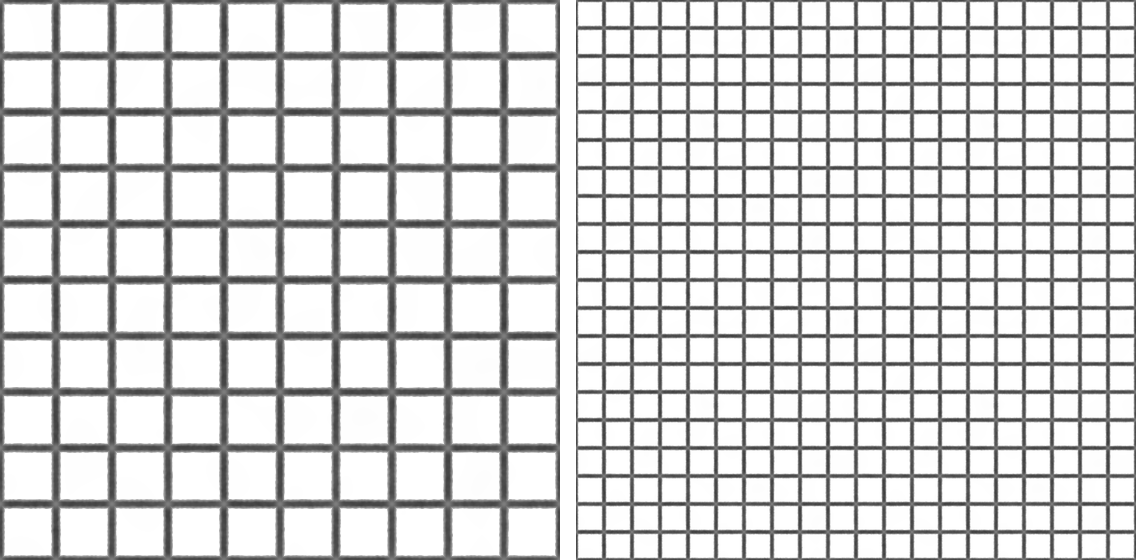
Left, the tile; right, the same tile 2 across and 2 down.
Reproduce this pattern procedurally as a Shadertoy shader.

```glsl
// White square tiles parted by soft charcoal joints, in a grid that wraps.
// The distance to the nearest joint sets the shade; crossings fade to grey,
// and wrapping gradient noise roughens the edges and mottles the joints.

#define CELLS        10.0   // repeats across and down
#define JOINT_INNER  0.066  // half width of the joint where white begins, in cells
#define JOINT_OUTER  0.093  // half width of the joint where white is full
#define CORE_SHADE   0.29   // middle of a joint
#define RIM_SHADE    0.58   // worn rim of a joint
#define CROSS_SHADE  0.49   // centre of a crossing
#define CROSS_RADIUS 0.085  // reach of the pale crossing, in cells
#define EDGE_WOBBLE  0.009  // roughness of the tile edge, in cells
#define MOTTLE       0.05   // uneven tone along the joints
#define SEGMENT_VARY 0.05   // tone change from one joint segment to the next

float hash(vec2 p) {
    vec3 q = fract(p.xyx * vec3(0.1031, 0.1030, 0.0973));
    q += dot(q, q.yzx + 33.33);
    return fract((q.x + q.y) * q.z);
}

// Dot product of a lattice point's random gradient with the offset from it
float gradientAt(vec2 lattice, vec2 offset, vec2 period) {
    float angle = 6.28318 * hash(mod(lattice, period) + 7.0);
    return dot(vec2(cos(angle), sin(angle)), offset);
}

// Gradient noise over the unit square that repeats at its borders
float wrappedNoise(vec2 uv, vec2 period) {
    vec2 p = uv * period;
    vec2 i = floor(p), f = p - i;
    vec2 w = f * f * f * (f * (f * 6.0 - 15.0) + 10.0);
    vec2 e = vec2(0.0, 1.0);
    float low  = mix(gradientAt(i, f, period),
                     gradientAt(i + e.yx, f - e.yx, period), w.x);
    float high = mix(gradientAt(i + e, f - e, period),
                     gradientAt(i + e.yy, f - e.yy, period), w.x);
    return mix(low, high, w.y);
}

void mainImage(out vec4 fragColor, in vec2 fragCoord) {
    vec2 uv = fragCoord / iResolution.xy;
    vec2 p = uv * CELLS;
    float pixel = CELLS / min(iResolution.x, iResolution.y);

    // Distance to the nearest vertical and horizontal joint
    vec2 nearest = floor(p + 0.5);
    vec2 toJoint = abs(p - nearest);
    bool vertical = toJoint.x < toJoint.y;
    float d = min(toJoint.x, toJoint.y);

    // Rough tile edge
    float rough = wrappedNoise(uv, vec2(CELLS * 18.0))
                + 0.6 * wrappedNoise(uv, vec2(CELLS * 7.0));
    float edge = d + EDGE_WOBBLE * rough;

    // Pale crossings
    float r = length(toJoint) / CROSS_RADIUS;
    float crossing = exp(-r * r);

    // Uneven tone along and between joint segments
    vec2 segment = vertical ? vec2(nearest.x, floor(p.y)) : vec2(floor(p.x), nearest.y);
    float pick = hash(mod(segment, CELLS) + (vertical ? 31.0 : 67.0));
    float tone = MOTTLE * (wrappedNoise(uv, vec2(CELLS * 3.0))
                         + 0.7 * wrappedNoise(uv, vec2(CELLS * 12.0)))
               + SEGMENT_VARY * (pick - 0.5);

    // Joint shade: dark core, lighter rim, grey crossing
    float joint = mix(CORE_SHADE, RIM_SHADE, smoothstep(0.02, 0.075, edge));
    joint += tone * (1.0 - crossing);
    joint = mix(joint, max(joint, CROSS_SHADE), crossing);

    // Tile with a barely visible cloud
    float tile = 1.0 - 0.012 * max(0.0, wrappedNoise(uv, vec2(CELLS)));
    float middle = 0.5 * (JOINT_INNER + JOINT_OUTER);
    float soft = max(0.5 * (JOINT_OUTER - JOINT_INNER), 0.7 * pixel);
    float shade = mix(joint, tile, smoothstep(middle - soft, middle + soft, edge));

    fragColor = vec4(vec3(shade), 1.0);
}
```
